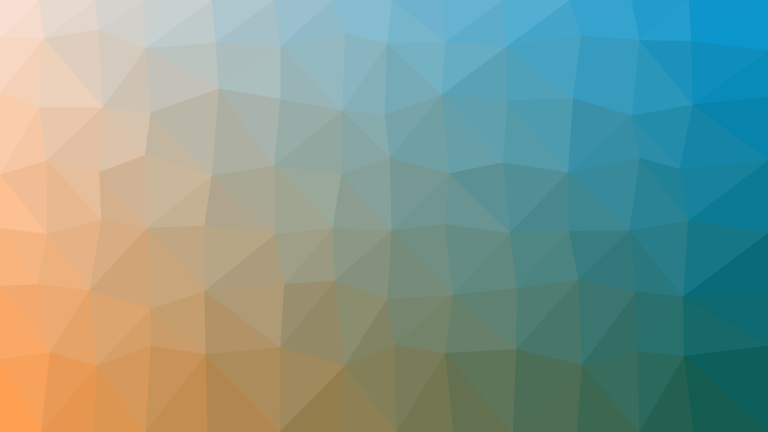
A WebGL 1 fragment shader for this background:

```glsl
precision highp float;
// Low-poly mesh of flat triangles over a four-corner gradient, peach and orange to blue and deep green.
uniform vec2 u_resolution;

#define FIRST_NODE vec2(0.048, 0.095)
#define NODE_STEP vec2(0.0772, 0.1447)
#define LAST_NODE vec2(13.0, 7.0)
#define CHECKER_AMP 0.11
#define WAVE_AMP vec2(0.10, 0.17)
#define RANDOM_AMP vec2(0.26, 0.12)
#define FACET_SHADE 0.03
#define TOP_LEFT vec3(0.99, 0.885, 0.83)
#define TOP_RIGHT vec3(0.0, 0.585, 0.83)
#define BOTTOM_LEFT vec3(1.0, 0.60, 0.28)
#define BOTTOM_RIGHT vec3(0.02, 0.33, 0.29)

const float TAU = 6.283185;

float hash(vec2 p) {
  return fract(sin(dot(p, vec2(127.1, 311.7))) * 43758.55);
}

// Mesh node in 0..1 with y downwards; the outer nodes stay on the canvas border.
vec2 meshNode(vec2 id) {
  float checker = cos(0.5 * TAU * id.x) * cos(TAU * id.y / 3.0);
  float crest = 6.6 + (id.y - 2.0) / 3.0;
  float rowWave = cos(TAU * (id.x - crest) / 4.55) * cos(TAU * (id.y - 2.0) / 3.0);
  float columnWave = cos(TAU * (id.x - 5.6) / 4.8);
  vec2 random = vec2(hash(id), hash(id + 37.0)) - 0.5;
  vec2 offset = WAVE_AMP * vec2(columnWave, rowWave) + RANDOM_AMP * random;
  offset.y += CHECKER_AMP * checker;
  vec2 node = FIRST_NODE + NODE_STEP * (id - 1.0 + offset);
  node = mix(node, vec2(0.0), step(id, vec2(0.5)));
  return mix(node, vec2(1.0), step(LAST_NODE - 0.5, id));
}

vec3 gradient(vec2 uv) {
  vec3 top = mix(TOP_LEFT, TOP_RIGHT, uv.x);
  vec3 bottom = mix(BOTTOM_LEFT, BOTTOM_RIGHT, uv.x);
  return mix(top, bottom, uv.y);
}

float cross2(vec2 a, vec2 b) {
  return a.x * b.y - a.y * b.x;
}

float edgeDistance(vec2 p, vec2 a, vec2 b) {
  return cross2(b - a, p - a) / max(length(b - a), 0.0001);
}

// Facet colour in rgb and weight in a, both scaled by the soft coverage.
vec4 facet(vec2 p, vec2 a, vec2 b, vec2 c, vec2 aspect) {
  float winding = sign(cross2(b - a, c - a));
  float inside = min(winding * edgeDistance(p, a, b),
                 min(winding * edgeDistance(p, b, c), winding * edgeDistance(p, c, a)));
  float soft = 0.75 / u_resolution.y;
  float coverage = smoothstep(-soft, soft, inside);
  vec2 center = (a + b + c) / (3.0 * aspect);
  float shade = FACET_SHADE * (hash(floor(center * 300.0)) - 0.5);
  return coverage * vec4(gradient(center) + shade, 1.0);
}

void main() {
  vec2 uv = gl_FragCoord.xy / u_resolution;
  uv.y = 1.0 - uv.y;
  vec2 aspect = vec2(u_resolution.x / u_resolution.y, 1.0);
  vec2 p = uv * aspect;

  // Keep the 3x3 search within the mesh.
  vec2 cell = floor((uv - FIRST_NODE) / NODE_STEP + 1.0);
  cell = clamp(cell, vec2(1.0), LAST_NODE - 2.0);

  vec4 sum = vec4(gradient(uv), 1.0) * 0.0001;
  for (int y = -1; y <= 1; y++) {
    for (int x = -1; x <= 1; x++) {
      vec2 id = cell + vec2(float(x), float(y));
      vec2 a = meshNode(id) * aspect;
      vec2 b = meshNode(id + vec2(1.0, 0.0)) * aspect;
      vec2 c = meshNode(id + vec2(1.0, 1.0)) * aspect;
      vec2 d = meshNode(id + vec2(0.0, 1.0)) * aspect;
      // Split each quad along its shorter diagonal.
      if (distance(a, c) < distance(b, d)) {
        sum += facet(p, a, b, c, aspect) + facet(p, a, c, d, aspect);
      } else {
        sum += facet(p, a, b, d, aspect) + facet(p, b, c, d, aspect);
      }
    }
  }
  gl_FragColor = vec4(sum.rgb / sum.a, 1.0);
}
```
